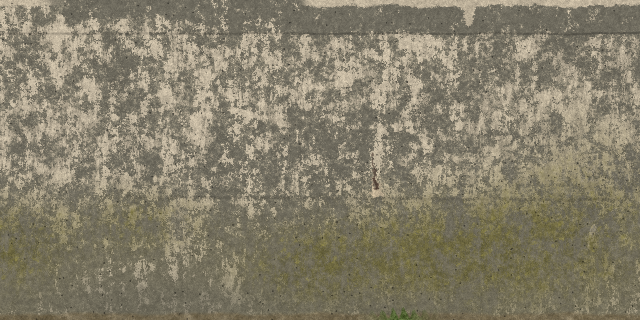
A WebGL 1 fragment shader for this texture:

```glsl
precision highp float;
// Weathered concrete wall: grey paint flaking off pale plaster, moss below.
// Soft blobs steer where fractal noise exposes the plaster; cellular noise
// makes pits and lichen, layered sines bend edges and seams.
uniform vec2 u_resolution;

float hash(vec2 p) {
  vec3 q = fract(p.xyx * vec3(.1031, .103, .0973));
  q += dot(q, q.yzx + 33.33);
  return fract((q.x + q.y) * q.z);
}

float valueNoise(vec2 p) {
  vec2 i = floor(p), f = fract(p), e = vec2(1., 0.);
  f = f * f * (3. - 2. * f);
  return mix(mix(hash(i), hash(i + e), f.x),
             mix(hash(i + e.yx), hash(i + 1.), f.x), f.y);
}

// Fractal noise centred on zero; a high gain keeps it ragged
float fractal(vec2 p, float gain) {
  float sum = 0., amp = 1., total = 0.;
  for (int i = 0; i < 5; i++) {
    sum += amp * (valueNoise(p) - .5);
    total += amp;
    amp *= gain;
    p = mat2(1.64, 1.2, -1.2, 1.64) * p + 17.3;
  }
  return sum / total;
}

// Cellular noise: round spots on a random share of the cell points
float spots(vec2 p, float rarity, float radius) {
  vec2 cell = floor(p), best = vec2(9., 0.);
  for (int y = -1; y <= 1; y++) {
    for (int x = -1; x <= 1; x++) {
      vec2 c = cell + vec2(float(x), float(y));
      float d = length(c + vec2(hash(c), hash(c + 41.7)) - p);
      if (d < best.x) best = vec2(d, hash(c + 83.1));
    }
  }
  return step(rarity, best.y) * (1. - smoothstep(.5 * radius, 1.5 * radius, best.x));
}

// Soft ellipse: center in xy, radii in zw
float blob(vec2 p, vec4 e) {
  vec2 q = (p - e.xy) / e.zw;
  return exp(-dot(q, q));
}

// Soft line from ends.xy to ends.zw
float stroke(vec2 p, vec4 ends, float width) {
  vec2 ab = ends.zw - ends.xy, ap = p - ends.xy;
  float t = clamp(dot(ap, ab) / dot(ab, ab), 0., 1.);
  return 1. - smoothstep(.3 * width, width, length(ap - ab * t));
}

float waves(float x) {
  return .5 * sin(x * 17.) + .3 * sin(x * 41. + 1.) + .2 * sin(x * 97. + 2.);
}

// How readily the paint flakes at each place
float wear(vec2 p) {
  float d = -.055 - .04 * (1. - smoothstep(.2, .46, p.y));
  d += .05 * blob(p, vec4(.25, .66, .5, .28));
  d += .07 * blob(p, vec4(.17, .9, .12, .07));
  d += .06 * blob(p, vec4(.57, .83, .12, .1));
  d += .05 * blob(p, vec4(.8, .79, .12, .13));
  d += .07 * blob(p, vec4(1.08, .78, .12, .1));
  d += .07 * blob(p, vec4(1.72, .63, .42, .25));
  d += .1 * blob(p, vec4(.63, .53, .04, .13));
  d += .13 * blob(p, vec4(.56, .27, .04, .13));
  d -= .04 * blob(p, vec4(.75, .51, .07, .13));
  d -= .05 * blob(p, vec4(1.14, .57, .08, .09));
  d -= .06 * blob(p, vec4(.37, .79, .06, .08));
  d += .13 * stroke(p, vec4(.716, .66, .9, .612), .013);
  d += .09 * stroke(p, vec4(.47, .7, .65, .665), .012);
  d += .12 * stroke(p, vec4(1., .72, 1.12, .765), .015);
  return d + .15 * stroke(p, vec4(1.845, .23, 1.855, .29), .014);
}

// Bare plaster along the top: a ragged rim and one downward wedge
float topRim(vec2 p, float rough, float px) {
  float edge = .981 + .006 * waves(p.x) + .03 * rough;
  float span = smoothstep(.93, .97, p.x) + 1. - smoothstep(.1, .22, p.x);
  float wedge = .36 * (p.y - .905) + .04 * rough - abs(p.x - 1.465);
  return max(smoothstep(-px, px, p.y - edge) * span, smoothstep(-px, px, wedge));
}

void main() {
  vec2 p = gl_FragCoord.xy / u_resolution.y;
  float rough = fractal(p * vec2(27., 30.), .85);
  float streak = fractal(p * vec2(55., 13.) + 7., .8);
  float broad = fractal(p * vec2(9., 7.) + 31., .7);
  float grain = fractal(p * 95. + 3., .9);

  // Painted ground, worn film, then crisp flakes of plaster
  float low = 1. - smoothstep(.08, .48, p.y);
  vec3 col = mix(vec3(.435, .42, .37), vec3(.455, .435, .36), low);
  float bandEdge = mix(.945, .897, smoothstep(.45, .85, p.x)) + .004 * waves(p.x);
  float band = smoothstep(-.012, .012, p.y - bandEdge) * smoothstep(.08, .3, p.x);
  float worn = wear(p) - .12 * band + .2 * broad;
  float ragged = mix(rough, streak, .3 + .25 * low);
  float film = smoothstep(-.09, .08, worn + .05 + .8 * ragged + .35 * grain);
  float flake = smoothstep(-.025, .03, worn + 1.1 * ragged + .2 * grain);
  col = mix(col, vec3(.57, .54, .465), film * (.85 - .35 * low));
  float faded = max(smoothstep(1.2, 1.7, p.x), blob(p, vec4(0., .52, .4, .22)));
  float bright = smoothstep(-.06, .12, worn + ragged + .6 * streak - .05 * faded);
  vec3 plaster = mix(vec3(.63, .59, .515), vec3(.775, .725, .635), bright);
  col = mix(col, plaster, flake * (.95 - .25 * low));
  col = mix(col, vec3(.75, .7, .61), topRim(p, rough, 1. / u_resolution.y));

  // Moss stains and lichen dots
  float moss = .6 * blob(p, vec4(1.42, .2, .42, .17)) + .55 * blob(p, vec4(.02, .22, .18, .14))
    + .45 * blob(p, vec4(.95, .15, .18, .12)) + .35 * blob(p, vec4(.45, .3, .22, .1))
    + .3 * blob(p, vec4(1.85, .34, .28, .24));
  float growth = clamp(moss * (.8 + 3. * streak + 4. * rough + 2. * broad), 0., .85);
  col = mix(col, vec3(.39, .37, .2), growth);
  float lichen = spots(p * 28. + rough, .75, .17) * smoothstep(.12, .45, moss);
  col = mix(col, vec3(.55, .52, .27), .5 * lichen);

  // Dim foot, soil strip and grass
  float foot = blob(p, vec4(.45, .06, .42, .07)) + .6 * blob(p, vec4(1.2, .05, .7, .05));
  col = mix(col, vec3(.415, .4, .345), .6 * min(foot, 1.));
  float soil = 1. - smoothstep(.012, .026, p.y + .005 * waves(p.x));
  col = mix(col, vec3(.45, .4, .3) + .3 * rough, .8 * soil);
  float blades = .022 + .014 * sin(p.x * 190. + 25. * p.y) + .03 * rough;
  float grass = smoothstep(-.006, .006, blades - p.y) * blob(p, vec4(1.25, .01, .07, .05));
  col = mix(col, vec3(.29, .36, .17) + .3 * grain, grass);

  // Seams, chipped crack and pits
  float bend = .004 * waves(p.x);
  col *= 1. - .17 * stroke(p, vec4(0., .895, 2., .895 + bend), .005);
  col *= 1. - .1 * stroke(p, vec4(.4, .385, 1.95, .375 + bend), .007);
  float chip = stroke(p + .06 * rough, vec4(1.164, .43, 1.188, .393), .02);
  col = mix(col, vec3(.76, .69, .58), .85 * chip);
  vec2 bent = p + vec2(.004 * sin(p.y * 65.) + .03 * rough, 0.);
  float crack = max(.7 * stroke(bent, vec4(1.17, .52, 1.165, .44), .005),
                    stroke(bent, vec4(1.165, .44, 1.182, .412), .009));
  col = mix(col, vec3(.25, .19, .16), .85 * crack);
  col *= 1. - .4 * spots(p * 36. + 5., .86, .09);
  gl_FragColor = vec4(clamp(col * (1. + .5 * grain + .1 * broad), 0., 1.), 1.);
}
```
